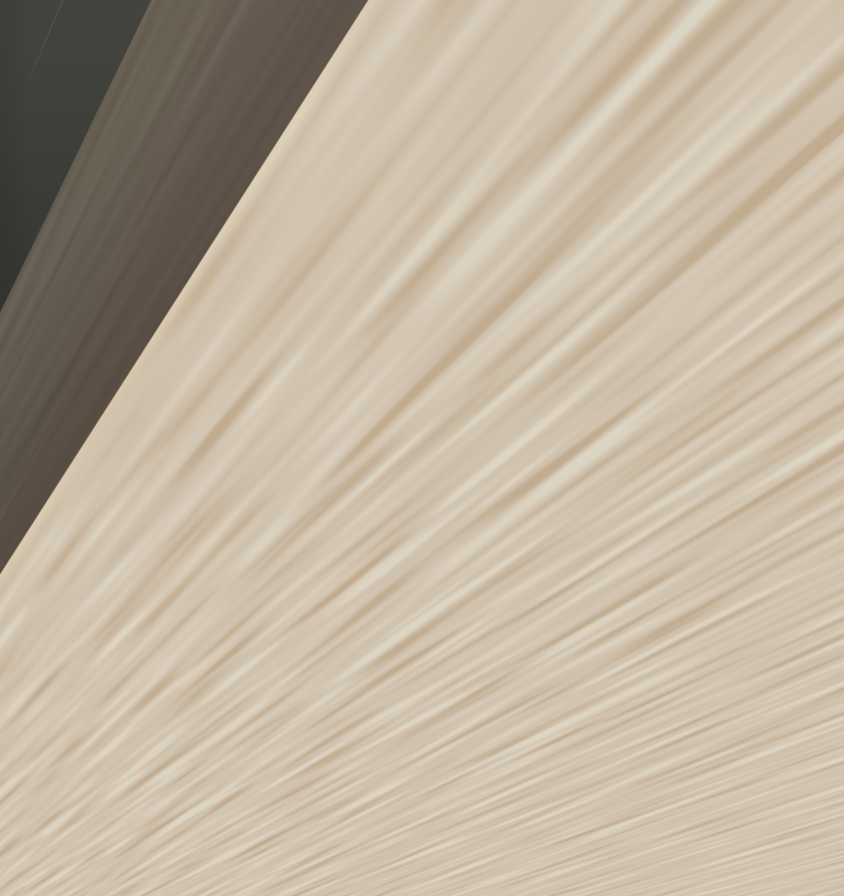
A Shadertoy shader for this texture:

```glsl
// Pale wooden board in steep perspective, with its shaded side and a dark backdrop.

// Geometry, in units of canvas height
const vec2 BOARD_A = vec2(0.0, 0.359);     // board edge, lower end
const vec2 BOARD_B = vec2(0.411, 1.0);     // board edge, upper end
const vec2 SIDE_A = vec2(0.0, 0.651);      // outer edge of the shaded side
const vec2 SIDE_B = vec2(0.169, 1.0);
const vec2 VANISH = vec2(-0.449, -0.34);   // where the grain converges

// Grain
const int LAYERS = 9;
const float BASE_FREQ = 32.0;
const float FREQ_STEP = 1.41;
const float PEAK_LAYER = 3.4;
const float DRIFT = 1.3;
const float CONTRAST = 0.23;
const float SIDE_GRAIN_SCALE = 0.5;

// Colours
const vec3 WOOD_DARK = vec3(0.755, 0.675, 0.565);
const vec3 WOOD_MID = vec3(0.815, 0.760, 0.680);
const vec3 WOOD_LIGHT = vec3(0.865, 0.835, 0.765);
const vec3 WOOD_RIM = vec3(0.88, 0.79, 0.66);
const vec3 SIDE_OUTER = vec3(0.405, 0.370, 0.325);
const vec3 SIDE_INNER = vec3(0.355, 0.315, 0.275);
const vec3 BACK_LOW = vec3(0.215, 0.220, 0.205);
const vec3 BACK_HIGH = vec3(0.265, 0.265, 0.245);

// Signed distance to the line a-b, positive on its right
float lineSide(vec2 p, vec2 a, vec2 b) {
    vec2 e = normalize(b - a);
    return dot(p - a, vec2(e.y, -e.x));
}

// Layered sines across the grain, with phase and strength drifting along it
float grain(float across, float along, float footprint) {
    float sum = 0.0;
    float freq = BASE_FREQ;
    for (int i = 0; i < LAYERS; i++) {
        float k = float(i);
        float phase = k * 2.4 + DRIFT * sin(along * (7.0 + k) + k * 1.7 + across * 11.0);
        float fade = 0.62 + 0.38 * sin(along * (5.0 + 0.7 * k) + across * (9.0 + 4.0 * k) + k * k);
        float offset = (k - PEAK_LAYER) / 2.8;
        float filtered = exp(-0.3 * pow(freq * footprint, 2.0));
        sum += exp(-offset * offset) * fade * filtered * sin(across * freq + phase);
        freq *= FREQ_STEP;
    }
    return sum;
}

vec3 boardColor(vec2 p, float edge, float pixel) {
    // Project onto the board plane
    vec2 d = p - VANISH;
    float across = d.x / d.y;
    float along = 1.0 / d.y;
    float footprint = pixel * length(d) / (d.y * d.y);

    // Streaks, stronger away from the edge, over soft blotches
    float strength = CONTRAST * mix(0.7, 1.0, smoothstep(0.0, 0.35, edge));
    float tone = 0.5 + strength * grain(across, along, footprint);
    tone += 0.07 * sin(across * 13.0 + 2.0 * sin(along * 9.0)) * sin(along * 17.0 + across * 5.0);
    tone += 0.08 * (0.5 - p.y);
    tone = clamp(tone, 0.0, 1.0);
    vec3 color = mix(WOOD_DARK, WOOD_MID, smoothstep(0.0, 0.5, tone));
    color = mix(color, WOOD_LIGHT, smoothstep(0.45, 1.0, tone));

    // Warm rim
    return mix(color, WOOD_RIM, 0.65 * exp(-edge / 0.006));
}

vec3 sideColor(vec2 p, float outer, float edge, float pixel) {
    float span = max(outer - edge, 0.001);
    float s = outer / span;
    float along = dot(p, normalize(BOARD_B - BOARD_A));
    float streak = grain(s * SIDE_GRAIN_SCALE, along, SIDE_GRAIN_SCALE * pixel / span);
    vec3 color = mix(SIDE_OUTER, SIDE_INNER, smoothstep(0.1, 1.0, s));
    color *= mix(0.95, 1.03, smoothstep(0.4, 1.0, p.y));
    return color + 0.014 * streak * (1.0 - 0.6 * s);
}

vec3 backColor(vec2 p, float pixel) {
    vec3 color = mix(BACK_LOW, BACK_HIGH, smoothstep(0.65, 1.0, p.y));
    color *= mix(0.92, 1.0, smoothstep(0.0, 0.04, p.x));
    // Faint hairline scratch
    float scratch = abs(lineSide(p, vec2(0.028, 0.90), vec2(0.070, 1.0)));
    float hair = 1.0 - smoothstep(0.0, max(0.0015, pixel), scratch);
    return color + 0.05 * hair * smoothstep(0.88, 0.96, p.y);
}

void mainImage(out vec4 fragColor, in vec2 fragCoord) {
    vec2 p = fragCoord / iResolution.y;
    float pixel = 1.0 / iResolution.y;
    float edge = lineSide(p, BOARD_A, BOARD_B);
    float outer = lineSide(p, SIDE_A, SIDE_B);

    // Layer backdrop, shaded side and lit board
    vec3 color = backColor(p, pixel);
    color = mix(color, sideColor(p, outer, edge, pixel), smoothstep(-pixel, pixel, outer));
    color = mix(color, boardColor(p, max(edge, 0.0), pixel), smoothstep(-pixel, pixel, edge));
    fragColor = vec4(color, 1.0);
}
```
